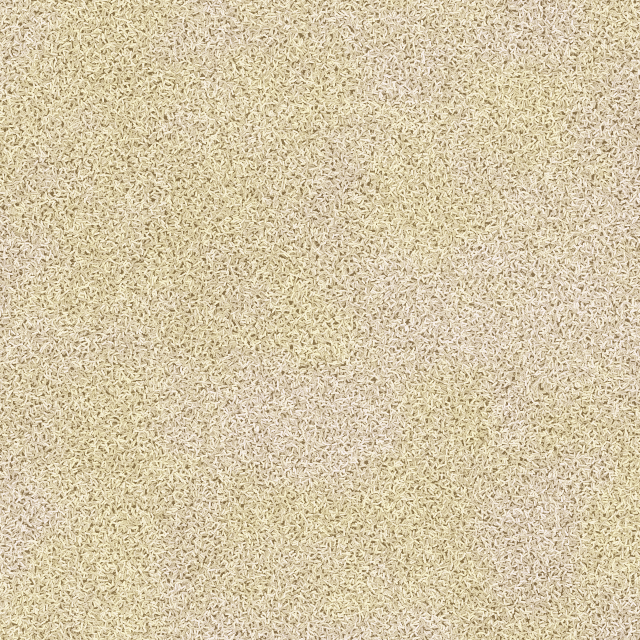
A Shadertoy shader for this texture:

```glsl
// Cream shag carpet: short random fibres piled over dark tan gaps.

const float DENSITY = 170.0;      // fibre cells across the canvas height
const int LAYERS = 3;             // stacked layers of pile
const float RADIUS = 0.24;        // fibre half width, in cells
const vec2 HALF_LENGTH = vec2(0.40, 0.60); // shortest, longest, in cells
const float GAP_HEIGHT = 0.04;    // height seen between fibres
const float LOWEST = 0.26;        // height of the deepest layer
const float LAYER_STEP = 0.22;
const float FIBRE_SPREAD = 0.42;  // height variation inside a layer
const float EDGE_SHADE = 0.28;    // darkening towards fibre sides
const float PATCH_SHADE = 0.12;   // broad light and dark areas

const vec3 GAP = vec3(0.50, 0.41, 0.27);
const vec3 TAN = vec3(0.74, 0.67, 0.53);
const vec3 CREAM = vec3(0.87, 0.82, 0.71);
const vec3 IVORY = vec3(0.97, 0.95, 0.89);
const vec3 ROSY_TINT = vec3(1.00, 0.99, 1.05);
const vec3 YELLOW_TINT = vec3(1.00, 1.00, 0.91);

// Integer hash: three random values from 0 to 1
vec3 hash3(ivec3 cell) {
    uvec3 v = uvec3(cell) * 1664525u + 1013904223u;
    v.x += v.y * v.z; v.y += v.z * v.x; v.z += v.x * v.y;
    v ^= v >> 16u;
    v.x += v.y * v.z; v.y += v.z * v.x; v.z += v.x * v.y;
    return vec3(v >> 8u) / 16777216.0;
}

float valueNoise(vec2 p, int seed) {
    ivec2 c = ivec2(floor(p));
    vec2 f = fract(p);
    f = f * f * (3.0 - 2.0 * f);
    float low = mix(hash3(ivec3(c, seed)).x, hash3(ivec3(c + ivec2(1, 0), seed)).x, f.x);
    float high = mix(hash3(ivec3(c + ivec2(0, 1), seed)).x, hash3(ivec3(c + 1, seed)).x, f.x);
    return mix(low, high, f.y);
}

// Broad irregular patches
float patches(vec2 uv, int seed) {
    return 0.5 * valueNoise(uv * 6.0, seed)
         + 0.3 * valueNoise(uv * 15.0, seed + 1)
         + 0.2 * valueNoise(uv * 36.0, seed + 2);
}

float segmentDistance(vec2 p, vec2 direction, float halfLength) {
    float along = clamp(dot(p, direction), -halfLength, halfLength);
    return length(p - along * direction);
}

// Paints fibres from the deepest layer up; returns height and hue
vec2 pile(vec2 p, float pixel) {
    vec2 result = vec2(GAP_HEIGHT, 0.6);
    for (int layer = 0; layer < LAYERS; layer++) {
        vec2 q = p + float(layer) * vec2(0.37, 0.61);
        ivec2 home = ivec2(floor(q));
        for (int y = -1; y <= 1; y++)
        for (int x = -1; x <= 1; x++) {
            ivec2 cell = home + ivec2(x, y);
            vec3 place = hash3(ivec3(cell, layer));
            vec3 look = hash3(ivec3(cell, layer + 20));
            float angle = 3.14159 * place.z;
            float halfLength = mix(HALF_LENGTH.x, HALF_LENGTH.y, look.x);
            float d = segmentDistance(q - vec2(cell) - place.xy,
                                      vec2(cos(angle), sin(angle)), halfLength);
            float side = min(d / RADIUS, 1.0);
            float height = LOWEST + LAYER_STEP * float(layer)
                         + FIBRE_SPREAD * look.y - EDGE_SHADE * side * side;
            float cover = 1.0 - smoothstep(-0.5, 0.5, (d - RADIUS) / pixel);
            result = mix(result, vec2(height, look.z), cover);
        }
    }
    return result;
}

vec3 woolColour(float height) {
    float h = clamp(height, 0.0, 1.0) * 3.0;
    vec3 colour = mix(GAP, TAN, min(h, 1.0));
    colour = mix(colour, CREAM, clamp(h - 1.0, 0.0, 1.0));
    return mix(colour, IVORY, clamp(h - 2.0, 0.0, 1.0));
}

void mainImage(out vec4 fragColor, in vec2 fragCoord) {
    vec2 uv = fragCoord / iResolution.y;
    vec2 wool = pile(uv * DENSITY, DENSITY / iResolution.y);

    // Patches shift both lightness and warmth
    float height = wool.x + PATCH_SHADE * (patches(uv, 40) - 0.5);
    float warmth = smoothstep(0.25, 0.75, patches(uv, 50));
    float hue = mix(warmth, wool.y, 0.45);

    vec3 colour = woolColour(height) * mix(ROSY_TINT, YELLOW_TINT, hue);
    fragColor = vec4(min(colour, 1.0), 1.0);
}
```
